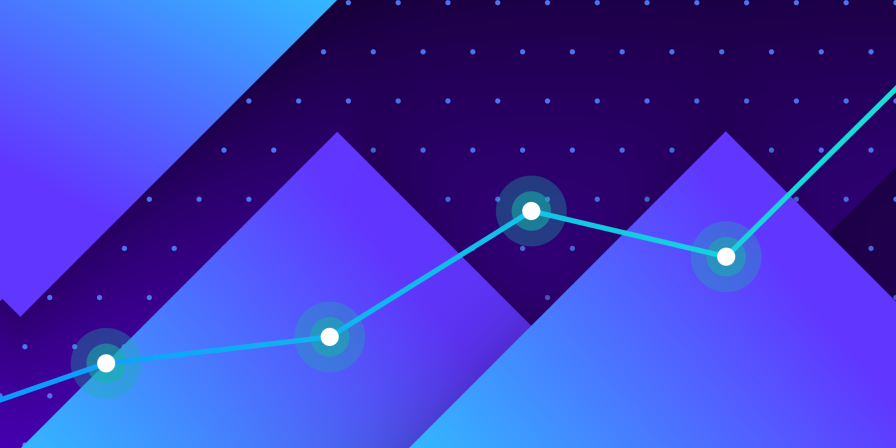
Give the GLSL for this background, as a Shadertoy shader.

```glsl
// Angular violet peaks under a slanted panel, with a dotted night backdrop
// and a glowing trend line. Shapes are 45-degree distance functions filled
// with linear gradients; dots are a staggered repeat; the line is a loop.

const vec3 NIGHT_TOP    = vec3(0.11, 0.00, 0.28);
const vec3 NIGHT_BOTTOM = vec3(0.28, 0.00, 0.70);
const vec3 VIOLET       = vec3(0.38, 0.21, 1.00);
const vec3 SKY          = vec3(0.20, 0.72, 1.00);
const vec3 DOT_COLOR    = vec3(0.30, 0.46, 0.95);
const vec3 LINE_LEFT    = vec3(0.05, 0.60, 1.00);
const vec3 LINE_RIGHT   = vec3(0.09, 0.88, 0.84);
const vec3 HALO         = vec3(0.08, 0.70, 0.65);

const vec2 DOT_SPACING = vec2(0.1111, 0.1097);
const float DOT_RADIUS = 0.0058;
const float DOT_TOP    = 0.994;
const float LINE_HALF  = 0.0058;
const float OUTER_RING = 0.079;
const float INNER_RING = 0.044;
const float CORE       = 0.0202;
const float SHADOW_WIDTH = 0.10;

const vec2 PEAK_BACK  = vec2(0.7526, 0.706);
const vec2 PEAK_FRONT = vec2(1.620, 0.707);
const vec2 PEAK_SLOPE = vec2(-0.85, -0.70);
const vec2 PANEL_SLOPE = vec2(0.69, 1.35);

const int POINTS = 6;
const vec2 TREND[POINTS] = vec2[POINTS](
    vec2(-0.003, 0.106), vec2(0.237, 0.189), vec2(0.736, 0.248),
    vec2(1.186, 0.529), vec2(1.621, 0.427), vec2(2.010, 0.812));

// Coverage of a shape from its signed distance
float cover(float d) {
    float halfPixel = 0.75 / iResolution.y;
    return 1.0 - smoothstep(-halfPixel, halfPixel, d);
}

float shadow(float d, float strength) {
    return 1.0 - strength * exp(-max(d, 0.0) / SHADOW_WIDTH);
}

float peakDistance(vec2 p, vec2 apex) {
    return (abs(p.x - apex.x) + p.y - apex.y) * 0.7071;
}

float panelDistance(vec2 p) {
    float depth = 1.0 - p.y;
    float slant = p.x + depth - 0.7526;
    float notch = depth - 0.6667 - abs(p.x - 0.005);
    return max(slant, notch) * 0.7071;
}

float segmentDistance(vec2 p, vec2 a, vec2 b) {
    vec2 ab = b - a;
    float t = clamp(dot(p - a, ab) / dot(ab, ab), 0.0, 1.0);
    return length(p - a - ab * t);
}

float dotDistance(vec2 p) {
    float row = round((DOT_TOP - p.y) / DOT_SPACING.y);
    float shift = 0.5 * mod(row, 2.0);
    float column = round(p.x / DOT_SPACING.x - shift) + shift;
    vec2 center = vec2(column * DOT_SPACING.x, DOT_TOP - row * DOT_SPACING.y);
    return length(p - center) - DOT_RADIUS;
}

// Violet to sky blue, full blue at the anchor
vec3 gradientFill(vec2 p, vec2 anchor, vec2 slope) {
    float t = 1.0 + dot(p - anchor, slope);
    return mix(VIOLET, SKY, clamp(t, 0.0, 1.0));
}

vec3 drawPeak(vec3 color, vec2 p, vec2 apex, float shade) {
    float d = peakDistance(p, apex);
    vec2 foot = vec2(apex.x - apex.y, 0.0);
    return mix(color * shadow(d, shade), gradientFill(p, foot, PEAK_SLOPE), cover(d));
}

void mainImage(out vec4 fragColor, in vec2 fragCoord) {
    vec2 p = fragCoord / iResolution.y;

    // Backdrop with a dim corner and staggered dots
    vec3 color = mix(NIGHT_BOTTOM, NIGHT_TOP, p.y);
    color *= 1.0 - 0.35 * cover((2.372 - p.x - 1.0 + p.y) * 0.7071);
    float panel = panelDistance(p);
    color *= shadow(panel, 0.25);
    color = mix(color, DOT_COLOR, cover(dotDistance(p)));

    // Slanted panel and the two peaks
    color = mix(color, gradientFill(p, vec2(0.73, 1.0), PANEL_SLOPE), cover(panel));
    float rightSide = smoothstep(0.0, 0.1, p.x - PEAK_BACK.x);
    color = drawPeak(color, p, PEAK_BACK, 0.22 * rightSide);
    color = drawPeak(color, p, PEAK_FRONT, 0.18);

    // Halos, then the line, then the white cores
    float trend = 1e3;
    float marker = 1e3;
    for (int i = 1; i < POINTS; i++) {
        trend = min(trend, segmentDistance(p, TREND[i - 1], TREND[i]));
        if (i < POINTS - 1) marker = min(marker, length(p - TREND[i]));
    }
    color = mix(color, HALO, 0.33 * cover(marker - OUTER_RING));
    color = mix(color, HALO, 0.55 * cover(marker - INNER_RING));
    vec3 lineColor = mix(LINE_LEFT, LINE_RIGHT, clamp(p.x * 0.5, 0.0, 1.0));
    color = mix(color, lineColor, cover(trend - LINE_HALF));
    color = mix(color, vec3(1.0), cover(marker - CORE));

    fragColor = vec4(color, 1.0);
}
```
